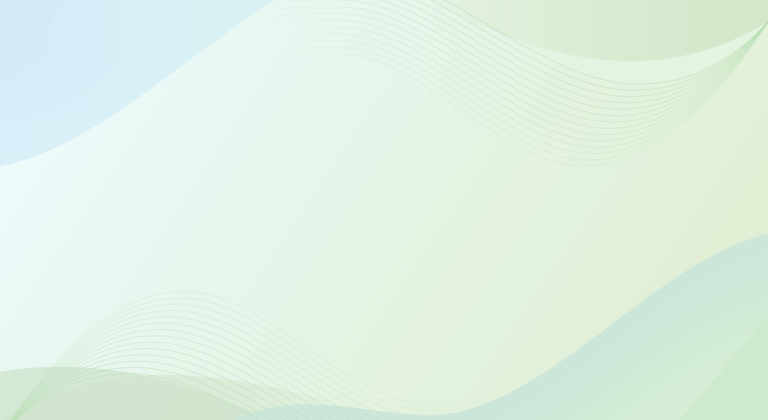
Give the GLSL for this background, as a WebGL 2 fragment shader.

```glsl
#version 300 es
precision highp float;
// Pale mint-to-lime backdrop with soft corner waves and two fans of fine lines.
// Waves are cubic Hermite spans; each fan blends between two limiting curves,
// and the lower fan is the upper one turned by half a revolution.

#define LINE_COUNT 14
#define LINE_WIDTH 0.0024
#define LINE_ALPHA 0.30
#define LINE_COLOR vec3(0.71, 0.87, 0.69)
#define FAN_DROP 0.09

uniform vec2 u_resolution;
out vec4 fragColor;

// Cubic from a to b with slopes m.x and m.y, continued straight outside.
float span(float x, vec2 a, vec2 b, vec2 m) {
    float h = b.x - a.x;
    float t = clamp((x - a.x) / h, 0.0, 1.0);
    float s = 1.0 - t;
    float y = mix(a.y, b.y, t * t * (3.0 - 2.0 * t));
    y += h * t * s * (m.x * s - m.y * t);
    return y + min(x - a.x, 0.0) * m.x + max(x - b.x, 0.0) * m.y;
}

// One strand of the fan: k = 0 is the shallow limit, k = 1 the deep one.
float strand(float x, float k) {
    vec2 start = vec2(0.25, mix(1.03, 0.80, k));
    vec2 crest = vec2(0.45, mix(1.08, 0.87, k));
    vec2 trough = vec2(mix(0.83, 0.76, k), mix(0.80, 0.604, k));
    if (x < crest.x) return span(x, start, crest, vec2(0.75, -0.1));
    if (x < trough.x) return span(x, crest, trough, vec2(-0.1, 0.0));
    return span(x, trough, vec2(1.0, 0.948), vec2(0.0, mix(2.0, 2.8, k)));
}

// Antialiased coverage of the side where d is positive.
float fill(float d) {
    return clamp(d / max(fwidth(d), 1e-5) + 0.5, 0.0, 1.0);
}

// Accumulated opacity of all strands at p.
float fan(vec2 p) {
    float aspect = u_resolution.x / u_resolution.y;
    float pixel = 1.0 / u_resolution.y;
    float clear = 1.0;
    for (int i = 0; i < LINE_COUNT; i++) {
        float k = float(i) / float(LINE_COUNT - 1);
        float y = strand(p.x, k);
        float slope = (strand(p.x + 0.001, k) - y) / (0.001 * aspect);
        float d = abs(p.y - y) * inversesqrt(1.0 + slope * slope);
        float cover = clamp((0.5 * LINE_WIDTH - d) / pixel + 0.5, 0.0, 1.0);
        clear *= 1.0 - cover * LINE_ALPHA * mix(1.6, 0.8, k);
    }
    return (1.0 - clear) * smoothstep(0.22, 0.60, p.x);
}

// Diagonal three-stop backdrop.
vec3 backdrop(vec2 p) {
    float t = 0.73 * p.x + 0.27 * (1.0 - p.y);
    vec3 c = mix(vec3(0.93, 0.985, 0.995), vec3(0.902, 0.957, 0.915), smoothstep(0.0, 0.5, t));
    c = mix(c, vec3(0.892, 0.949, 0.870), smoothstep(0.42, 0.66, t));
    return mix(c, vec3(0.884, 0.934, 0.830), smoothstep(0.64, 0.90, t));
}

void main() {
    vec2 p = gl_FragCoord.xy / u_resolution;
    vec3 color = backdrop(p);

    // Upper left: sky blue wave with a slightly darker corner facet.
    float skyEdge = span(p.x, vec2(0.0, 0.604), vec2(0.358, 1.0), vec2(0.35, 1.15));
    vec3 sky = mix(vec3(0.83, 0.925, 0.975), vec3(0.85, 0.945, 0.955), smoothstep(0.0, 0.3, p.x));
    sky = mix(sky, vec3(0.865, 0.95, 0.975), 0.6 * smoothstep(0.9, 0.6, p.y));
    float facet = fill(p.y - 1.0 + (0.085 - p.x) * 2.97) * fill(p.y - 1.0 - (p.x - 0.085) * 2.97);
    sky = mix(sky, vec3(0.82, 0.91, 0.95), 0.5 * facet * smoothstep(0.75, 1.0, p.y));
    color = mix(color, sky, fill(p.y - skyEdge));

    // Upper right: pale ribbon beneath a sage bowl.
    float bowlEdge = span(p.x, vec2(0.56, 1.0), vec2(1.0, 0.948), vec2(-1.0, 1.1));
    float ribbon = fill(p.y - strand(p.x, 0.0)) * smoothstep(0.55, 0.72, p.x);
    color = mix(color, vec3(0.898, 0.954, 0.886), 0.85 * ribbon);
    vec3 sage = mix(vec3(0.880, 0.937, 0.853), vec3(0.830, 0.905, 0.792), smoothstep(0.6, 1.0, p.x));
    color = mix(color, sage, fill(p.y - bowlEdge) * smoothstep(0.53, 0.66, p.x));

    // Lower left: two overlapping translucent hills.
    float backHill = span(p.x, vec2(0.0, 0.115), vec2(0.35, 0.0), vec2(0.3, -0.9));
    float frontHill = span(p.x, vec2(0.0), vec2(0.52, 0.0), vec2(1.1, -0.5));
    color = mix(color, vec3(0.81, 0.895, 0.81), 0.80 * fill(backHill - p.y));
    float frontFade = 0.6 * smoothstep(0.55, 0.25, p.x);
    color = mix(color, vec3(0.82, 0.90, 0.795), frontFade * fill(frontHill - p.y));

    // Lower right: large aqua-to-green swell with a low ripple on its left.
    float ripple = span(p.x, vec2(0.306, 0.0), vec2(0.56, 0.012), vec2(0.9, 0.0));
    float swell = span(p.x, vec2(0.56, 0.012), vec2(1.0, 0.443), vec2(0.0, 0.4));
    float swellEdge = p.x < 0.56 ? ripple : swell;
    float depth = smoothstep(0.0, 0.30, swellEdge - p.y);
    vec3 aqua = mix(vec3(0.80, 0.903, 0.855), vec3(0.832, 0.928, 0.832), depth);
    float corner = fill(p.x - 0.885 - 0.465 * p.y);
    aqua = mix(aqua, vec3(0.803, 0.91, 0.79), 0.75 * corner);
    color = mix(color, aqua, fill(swellEdge - p.y));

    // Fine line fans, upper right and lower left.
    color = mix(color, LINE_COLOR, fan(p));
    color = mix(color, LINE_COLOR, fan(vec2(1.0 - p.x, 1.0 - FAN_DROP - p.y)));

    fragColor = vec4(color, 1.0);
}
```
